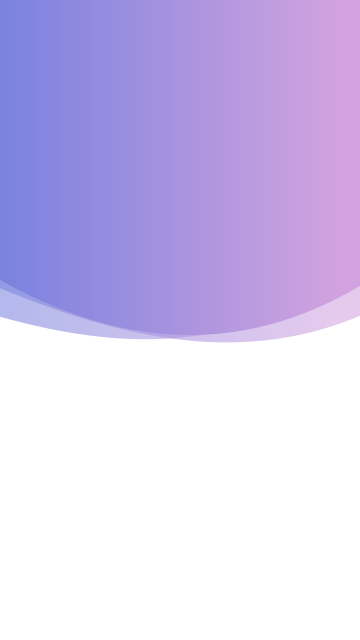
Reproduce this background procedurally as a WebGL 2 fragment shader.

```glsl
#version 300 es
precision highp float;
// Lilac gradient header with three overlapping translucent curved edges on white.

#define LEFT_COLOR vec3(0.475, 0.510, 0.873)
#define RIGHT_COLOR vec3(0.820, 0.635, 0.873)
#define GRADIENT_END 0.93
#define VEIL_ALPHA 0.57

uniform vec2 u_resolution;
out vec4 fragColor;

// Coverage above a skewed bowl: lowest point, curvature and skew.
float bowl(vec2 uv, vec2 lowest, float curvature, float skew) {
    float dx = uv.x - lowest.x;
    float edge = lowest.y + dx * dx * (curvature + skew * dx);
    float slope = dx * (2.0 * curvature + 3.0 * skew * dx);
    float softness = length(vec2(slope / u_resolution.x, 1.0 / u_resolution.y));
    return clamp((uv.y - edge) / softness + 0.5, 0.0, 1.0);
}

void main() {
    vec2 uv = gl_FragCoord.xy / u_resolution;

    // Horizontal tint shared by all layers
    vec3 tint = mix(LEFT_COLOR, RIGHT_COLOR, clamp(uv.x / GRADIENT_END, 0.0, 1.0));

    // Two translucent veils behind one opaque panel
    float leftVeil = bowl(uv, vec2(0.405, 0.470), 0.254, 0.0985);
    float rightVeil = bowl(uv, vec2(0.630, 0.465), 0.2706, 0.0903);
    float panel = bowl(uv, vec2(0.528, 0.4766), 0.3274, 0.0357);

    vec3 color = vec3(1.0);
    color = mix(color, tint, leftVeil * VEIL_ALPHA);
    color = mix(color, tint, rightVeil * VEIL_ALPHA);
    color = mix(color, tint, panel);
    fragColor = vec4(color, 1.0);
}
```
